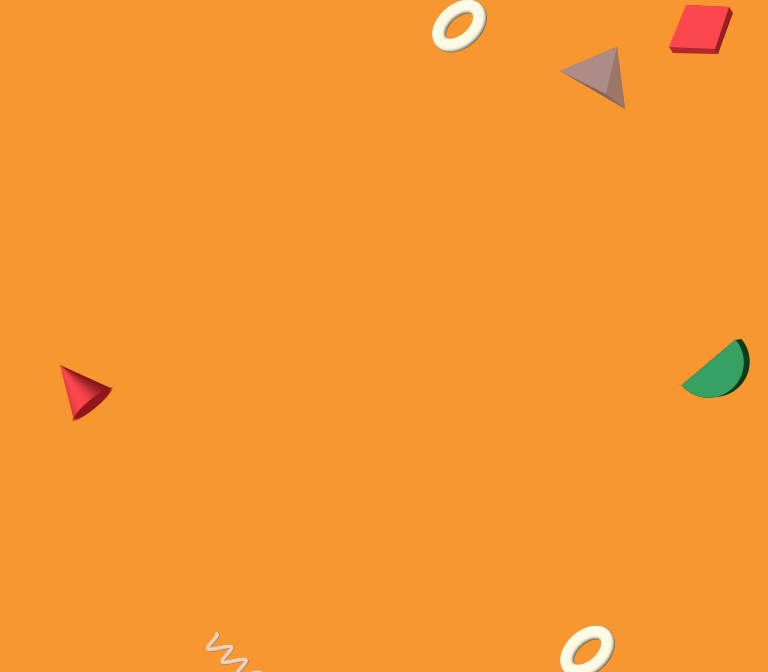
This background is drawn by a WebGL 2 fragment shader. Its source:

```glsl
#version 300 es
precision highp float;
// Small shaded solids scattered around the rim of a flat orange field.

uniform vec2 u_resolution;
out vec4 fragColor;

// Lengths are hundredths of the canvas height, origin at the lower left.
const float UNITS = 100.0;
const float TAU = 6.28318;
const vec3 LIGHT = vec3(-0.34, 0.30, 0.89);

const vec3 ORANGE = vec3(0.973, 0.588, 0.188);
const vec3 CREAM = vec3(1.0, 0.98, 0.90);
const vec3 CREAM_SHADE = vec3(0.46, 0.43, 0.34);
const vec3 WIRE = vec3(0.93, 0.82, 0.74);
const vec3 WIRE_SHADE = vec3(0.58, 0.44, 0.36);
const vec3 RED = vec3(0.99, 0.28, 0.30);
const vec3 RED_SHADE = vec3(0.50, 0.08, 0.09);
const vec3 MAUVE = vec3(0.68, 0.55, 0.53);
const vec3 GREEN = vec3(0.21, 0.63, 0.39);
const vec3 GREEN_SHADE = vec3(0.05, 0.23, 0.11);

const vec2 RING_TOP = vec2(68.38, 96.13);
const vec2 RING_LOW = vec2(87.43, 2.98);
const float RING_RADIUS = 3.57, RING_TUBE = 1.04;
const float RING_SQUASH = 0.625, RING_ANGLE = 0.73;

const vec2 WAVE_START = vec2(31.1, 5.0);
const vec2 WAVE_PITCH = vec2(2.16, -1.93);
const vec2 WAVE_SWING = vec2(1.19, 0.63);
const float WAVE_TUBE = 0.33;

const vec2 CONE_TIP = vec2(8.93, 45.68);
const vec2 CONE_BASE = vec2(13.77, 39.88);
const vec2 CONE_RADII = vec2(3.64, 0.70);

const vec2 DISC_CENTER = vec2(105.43, 46.06);
const vec2 DISC_OUTWARD = vec2(0.647, -0.763);
const vec2 DISC_DEPTH = vec2(0.88, 0.12);
const float DISC_RADIUS = 5.25;

vec3 paint(vec3 under, vec3 ink, float dist) {
  float unitsPerPixel = UNITS / u_resolution.y;
  return mix(under, ink, clamp(0.5 - dist / unitsPerPixel, 0.0, 1.0));
}

// Convex shapes, corners listed clockwise.
float edge(vec2 p, vec2 a, vec2 b) {
  vec2 along = normalize(b - a);
  return dot(p - a, vec2(-along.y, along.x));
}

float triangle(vec2 p, vec2 a, vec2 b, vec2 c) {
  return max(max(edge(p, a, b), edge(p, b, c)), edge(p, c, a));
}

float quad(vec2 p, vec2 a, vec2 b, vec2 c, vec2 d) {
  return max(max(edge(p, a, b), edge(p, b, c)), max(edge(p, c, d), edge(p, d, a)));
}

// Round tubes: follow a curve and keep the shortest offset to its segments.
vec2 shorter(vec2 best, vec2 p, vec2 a, vec2 b) {
  vec2 ab = b - a;
  vec2 offset = p - a - ab * clamp(dot(p - a, ab) / dot(ab, ab), 0.0, 1.0);
  return dot(offset, offset) < dot(best, best) ? offset : best;
}

vec3 tube(vec3 under, vec2 offset, float radius, vec3 lit, vec3 shade) {
  vec2 n = offset / radius;
  float facing = dot(vec3(n, sqrt(max(0.0, 1.0 - dot(n, n)))), LIGHT);
  return paint(under, mix(shade, lit, smoothstep(-0.2, 0.8, facing)), length(offset) - radius);
}

vec2 ringPoint(float turn) {
  vec2 q = RING_RADIUS * vec2(cos(turn), RING_SQUASH * sin(turn));
  float c = cos(RING_ANGLE), s = sin(RING_ANGLE);
  return vec2(c * q.x - s * q.y, s * q.x + c * q.y);
}

vec3 ring(vec3 under, vec2 p) {
  vec2 best = vec2(UNITS);
  for (float i = 0.0; i < 40.0; i++)
    best = shorter(best, p, ringPoint(TAU * i / 40.0), ringPoint(TAU * (i + 1.0) / 40.0));
  return tube(under, best, RING_TUBE, CREAM, CREAM_SHADE);
}

vec2 wavePoint(float t) {
  return WAVE_START + WAVE_PITCH * t + WAVE_SWING * cos(TAU * t);
}

vec3 squiggle(vec3 under, vec2 p) {
  vec2 best = vec2(UNITS);
  for (float i = 0.0; i < 48.0; i++)
    best = shorter(best, p, wavePoint(i / 16.0), wavePoint((i + 1.0) / 16.0));
  return tube(under, best, WAVE_TUBE, WIRE, WIRE_SHADE);
}

vec3 cone(vec3 under, vec2 p) {
  vec2 axis = normalize(CONE_BASE - CONE_TIP), across = vec2(-axis.y, axis.x);
  vec2 side = across * CONE_RADII.x, q = p - CONE_BASE;
  vec2 local = vec2(dot(q, across), dot(q, axis)) / CONE_RADII;
  float base = (length(local) - 1.0) * CONE_RADII.y;
  float height = max(dot(p - CONE_TIP, axis), 0.01);
  float turn = dot(p - CONE_TIP, across) / height * distance(CONE_TIP, CONE_BASE) / CONE_RADII.x;
  vec3 skin = mix(RED_SHADE, RED, smoothstep(1.1, -0.3, turn) * smoothstep(-2.2, -0.4, turn));
  vec3 c = paint(under, skin, triangle(p, CONE_TIP, CONE_BASE + side, CONE_BASE - side));
  return paint(c, RED_SHADE * 1.15, base);
}

vec3 slab(vec3 under, vec2 p) {
  vec2 a = vec2(102.08, 99.26), b = vec2(108.48, 98.96), c = vec2(106.4, 92.71);
  vec2 d = vec2(99.55, 93.01), e = vec2(109.08, 98.07), f = vec2(106.85, 91.96);
  vec3 col = paint(under, mix(RED_SHADE, RED, 0.4), quad(p, d, b, f, vec2(100.15, 92.11)));
  col = paint(col, mix(RED_SHADE, RED, 0.2), quad(p, a, b, e, f));
  return paint(col, RED, quad(p, a, b, c, d));
}

vec3 pyramid(vec3 under, vec2 p) {
  vec2 left = vec2(83.33, 89.43), top = vec2(91.82, 93.01);
  vec2 low = vec2(93.01, 83.78), ridge = vec2(90.18, 86.01);
  vec3 c = paint(under, MAUVE * vec3(0.78, 0.71, 0.68), triangle(p, left, top, low));
  c = paint(c, MAUVE * vec3(0.91, 0.84, 0.77), triangle(p, top, low, ridge));
  return paint(c, MAUVE, triangle(p, left, top, ridge));
}

float halfDisc(vec2 p) {
  return max(length(p) - DISC_RADIUS, -dot(p, DISC_OUTWARD));
}

vec3 halfCylinder(vec3 under, vec2 p) {
  float body = UNITS;
  for (float i = 0.0; i <= 8.0; i++) body = min(body, halfDisc(p - DISC_DEPTH * i / 8.0));
  return paint(paint(under, GREEN_SHADE, body), GREEN, halfDisc(p));
}

void main() {
  vec2 p = UNITS * gl_FragCoord.xy / u_resolution.y;
  vec3 color = ring(ORANGE, p - RING_TOP);
  color = ring(color, p - RING_LOW);
  color = squiggle(color, p);
  color = cone(color, p);
  color = slab(color, p);
  color = pyramid(color, p);
  color = halfCylinder(color, p - DISC_CENTER);
  fragColor = vec4(color, 1.0);
}
```
